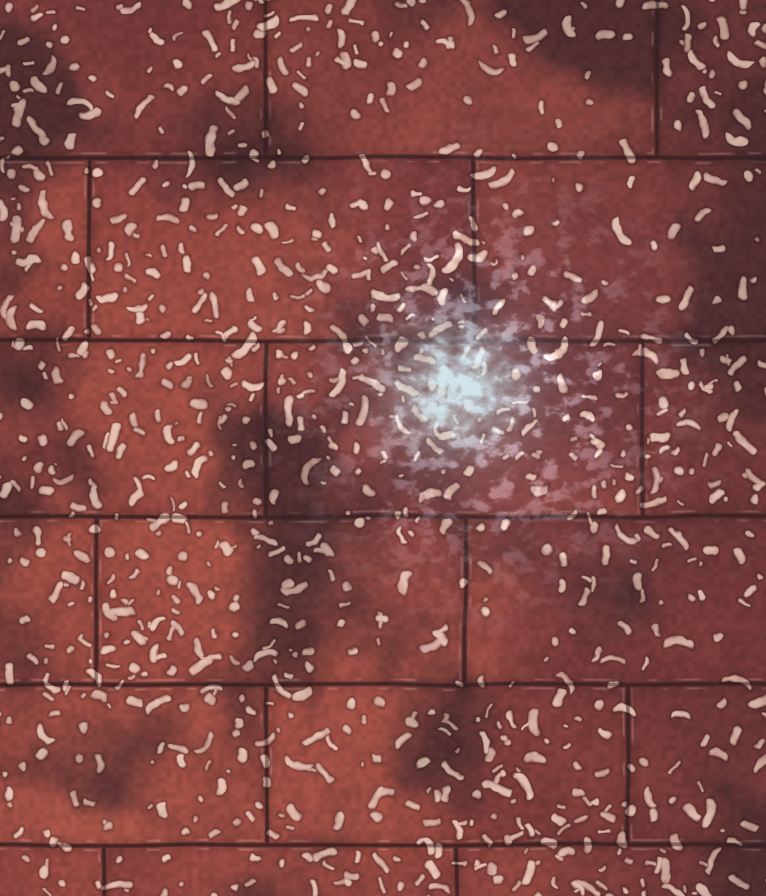
A Shadertoy shader for this texture:

```glsl
// Glossy red brick-bond tiles scattered with raised cream flecks, lit by a cool glare.
#define ROW_START 0.057
#define ROW_HEIGHT 0.175
#define ROW_GROWTH 0.0042
#define TILE_WIDTH 0.403
#define JOINT_X 0.297
#define JOINT_HALF 0.0021
#define FLECK_CELL 0.0325
#define GLARE_POS vec2(0.512, 0.567)
#define CREAM vec3(0.91, 0.77, 0.71)
#define BRICK vec3(0.52, 0.245, 0.235)
#define EMBER vec3(0.68, 0.34, 0.285)
#define SOOT vec3(0.29, 0.17, 0.18)

vec2 hash2(vec2 p) {
    vec3 q = fract(p.xyx * vec3(0.1031, 0.1030, 0.0973));
    q += dot(q, q.yzx + 33.33);
    return fract((q.xx + q.yz) * q.zy);
}

float noise(vec2 p) {
    vec2 i = floor(p), f = fract(p);
    f = f * f * (3.0 - 2.0 * f);
    float a = mix(hash2(i).x, hash2(i + vec2(1, 0)).x, f.x);
    float b = mix(hash2(i + vec2(0, 1)).x, hash2(i + vec2(1, 1)).x, f.x);
    return mix(a, b, f.y);
}

float fbm(vec2 p) {
    float sum = 0.0, amp = 0.53;
    for (int i = 0; i < 4; i++) {
        sum += amp * noise(p);
        p = mat2(1.6, 1.2, -1.2, 1.6) * p + 7.3;
        amp *= 0.5;
    }
    return sum;
}

// Nearest bent capsule: x = signed distance, y = its random tone
vec2 flecks(vec2 p, float cell, float size, float chance, float seed) {
    vec2 home = floor(p / cell), best = vec2(1.0, 0.0);
    for (int j = -1; j <= 1; j++)
    for (int i = -1; i <= 1; i++) {
        vec2 id = home + vec2(i, j);
        vec2 place = hash2(id + seed), shape = hash2(id + seed + 41.7);
        vec2 pick = hash2(id + seed + 93.1);
        vec2 center = (id + 0.05 + 0.9 * place) * cell;
        float density = chance + 0.7 * (noise(center * 7.0 + 3.0) - 0.5);
        if (pick.x > density) continue;
        float angle = 6.2832 * shape.x;
        vec2 q = mat2(cos(angle), -sin(angle), sin(angle), cos(angle)) * (p - center);
        q.y += (pick.y - 0.5) * 55.0 * q.x * q.x;
        float halfLength = size * mix(0.001, 0.0135, shape.y * shape.y);
        float radius = size * mix(0.0028, 0.0052, place.y);
        q.x -= clamp(q.x, -halfLength, halfLength);
        float d = length(q) - radius;
        if (d < best.x) best = vec2(d, pick.y);
    }
    return best;
}

void mainImage(out vec4 fragColor, in vec2 fragCoord) {
    vec2 p = fragCoord / iResolution.y;
    float px = 1.0 / iResolution.y;

    // Brick bond whose courses grow slightly towards the top
    vec2 warp = p + 0.003 * (vec2(noise(p * 14.0), noise(p * 14.0 + 50.0)) - 0.5);
    float rise = sqrt(ROW_HEIGHT * ROW_HEIGHT + 4.0 * ROW_GROWTH * (warp.y - ROW_START));
    float course = (rise - ROW_HEIGHT) / (2.0 * ROW_GROWTH);
    float row = floor(course);
    float width = TILE_WIDTH + 0.0085 * row;
    float column = (warp.x - JOINT_X) / width + 0.46 * mod(row, 2.0);
    vec2 tile = vec2(floor(column), row);
    vec2 local = fract(vec2(column, course));
    vec2 edge = min(local, 1.0 - local) * vec2(width, rise);
    float joint = min(edge.x, edge.y);

    // Mottled glaze: tile tint, warm pool of light, smoky patches
    float mottle = fbm(p * 7.0 + hash2(tile + 19.0) * 9.0);
    vec2 pool = (p - vec2(0.24, 0.34)) / vec2(0.38, 0.52);
    float warmth = 0.6 * exp(-dot(pool, pool)) + 0.9 * (mottle - 0.42);
    warmth += 0.3 * (hash2(tile + 7.0).x - 0.5);
    vec3 col = mix(BRICK, EMBER, clamp(warmth, 0.0, 1.0));
    float smoke = smoothstep(0.46, 0.8, fbm(p * 6.0 + 31.0));
    smoke += 0.38 * smoothstep(0.4, 0.9, p.x) + 0.22 * smoothstep(0.7, 1.0, p.y);
    col = mix(col, SOOT, clamp(smoke + 0.35 * (0.45 - mottle), 0.0, 0.9));
    col *= 0.92 + 0.16 * noise(p * 170.0);

    // Joints: dark groove with a soft shoulder and a broken bright lip
    col *= 1.0 - 0.22 * exp(-joint / 0.006);
    float lip = smoothstep(0.0025, 0.0, abs(joint - 0.005)) * smoothstep(0.45, 0.8, noise(p * 70.0));
    col += 0.13 * lip;
    float groove = 1.0 - smoothstep(JOINT_HALF - px, JOINT_HALF + px, joint);
    col = mix(col, SOOT * 0.75, 0.8 * groove);

    // Raised flecks and small chips with ragged rims
    vec2 ragged = p + 0.003 * (vec2(noise(p * 150.0), noise(p * 150.0 + 9.0)) - 0.5);
    vec2 large = flecks(ragged, FLECK_CELL, 1.0, 0.78, 0.0);
    vec2 chips = flecks(ragged, FLECK_CELL * 0.7, 0.55, 0.35, 170.0);
    vec2 fleck = large.x < chips.x ? large : chips;
    col *= 1.0 - 0.2 * (1.0 - smoothstep(0.0, 0.004, fleck.x));
    float crown = smoothstep(0.0, -0.003, fleck.x);
    float tone = 0.25 + 0.45 * crown + 0.35 * fleck.y + 0.4 * (noise(p * 110.0) - 0.5);
    vec3 fleckCol = mix(vec3(0.64, 0.43, 0.40), CREAM, clamp(tone, 0.0, 1.0));
    fleckCol *= 1.0 - 0.18 * clamp(smoke, 0.0, 1.0);
    float cover = 1.0 - smoothstep(-px, px, fleck.x);
    col = mix(col, fleckCol, cover * (1.0 - 0.5 * groove));

    // Cool reflection: violet haze, rippled sparkle, bright core
    vec2 offset = p - GLARE_POS;
    vec2 wide = (offset - vec2(0.035, 0.0)) / vec2(0.16, 0.17);
    vec2 tight = offset / vec2(0.068, 0.062);
    float haze = exp(-dot(wide, wide)), core = exp(-dot(tight, tight));
    float ripple = fbm(p * vec2(65.0, 85.0));
    col = mix(col, vec3(0.37, 0.27, 0.33), 0.42 * haze * (1.0 - cover));
    col += vec3(0.30, 0.35, 0.39) * haze * smoothstep(0.48, 0.72, ripple);
    col = mix(col, vec3(0.82, 0.91, 0.93), clamp(core * (0.1 + 1.6 * ripple), 0.0, 0.96));

    fragColor = vec4(clamp(col, 0.0, 1.0), 1.0);
}
```
